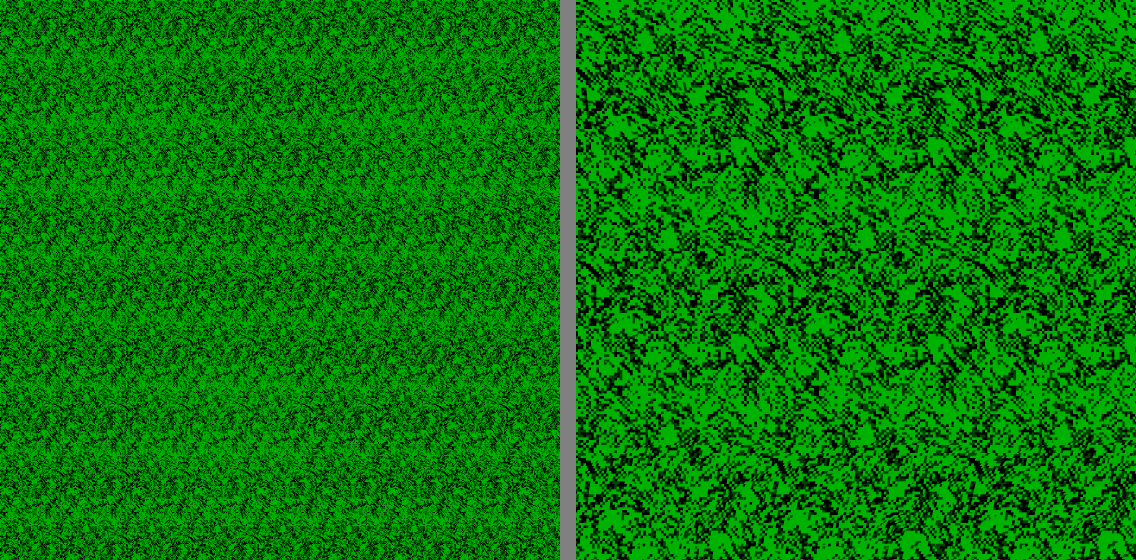
Left, the full canvas; right, a detail of the centre.
This texture is drawn by a Shadertoy shader. Its source:

```glsl
#define REPEATS 8.533
#define DOTS 76.0
#define PATCH 9.5
#define LIFT 0.0105
#define RADIUS 0.165
#define BLACK_BELOW 0.31
#define BRIGHT_ABOVE 0.455
#define WAVE 0.05
#define GLOW 0.035
#define SAMPLES 3

const vec3 BRIGHT = vec3(0.0, 0.70, 0.0);
const vec3 DARK = vec3(0.0, 0.26, 0.0);
const vec3 BLACK = vec3(0.0, 0.01, 0.0);
const float TAU = 6.2831853;

float hash(vec2 p) {
    vec3 q = fract(vec3(p.xyx) * 0.1031);
    q += dot(q, q.yzx + 33.33);
    return fract((q.x + q.y) * q.z);
}

// Height of three soft domes hidden in the pattern
float relief(vec2 p) {
    vec2 centers[3] = vec2[3](vec2(0.22, 0.25), vec2(0.75, 0.25), vec2(0.41, 0.76));
    float height = 0.0;
    for (int i = 0; i < 3; i++) {
        vec2 d = (p - centers[i]) / RADIUS;
        height = max(height, sqrt(max(0.0, 1.0 - dot(d, d))));
    }
    return height;
}

// Step left one repeat at a time; domes shorten the step
float firstColumn(vec2 p) {
    float period = 1.0 / REPEATS;
    for (int i = 0; i < 12; i++) {
        if (p.x < period) break;
        p.x -= period - LIFT * relief(p);
    }
    return p.x;
}

// Random dots with short diagonal streaks and slow waves
float grain(vec2 tile) {
    vec2 cell = floor(tile * DOTS);
    float side = hash(floor(cell / PATCH) + 71.0) < 0.55 ? 1.0 : -1.0;
    vec2 neighbor = mod(cell + vec2(side, 1.0), DOTS);
    float dots = 0.6 * hash(cell + 5.0) + 0.4 * hash(neighbor + 5.0);
    float waves = sin(TAU * (3.0 * tile.x + 2.0 * tile.y))
                + sin(TAU * (4.0 * tile.x - 3.0 * tile.y) + 1.3)
                + sin(TAU * (tile.x + 5.0 * tile.y) + 4.0)
                - 0.6 * cos(TAU * (tile.y - 0.36));
    return dots + WAVE * waves;
}

vec3 dotColor(vec2 p) {
    vec2 tile = fract(vec2(firstColumn(p), p.y) * REPEATS);
    float g = grain(tile) + GLOW * relief(p);
    return g > BRIGHT_ABOVE ? BRIGHT : g > BLACK_BELOW ? DARK : BLACK;
}

void mainImage(out vec4 fragColor, in vec2 fragCoord) {
    vec3 color = vec3(0.0);

    // Average over the pixel area to smooth the dot edges
    for (int j = 0; j < SAMPLES; j++) {
        for (int i = 0; i < SAMPLES; i++) {
            vec2 offset = (vec2(i, j) + 0.5) / float(SAMPLES) - 0.5;
            vec2 p = (fragCoord + offset) / iResolution.xy;
            color += dotColor(vec2(p.x, 1.0 - p.y));
        }
    }
    fragColor = vec4(color / float(SAMPLES * SAMPLES), 1.0);
}
```
